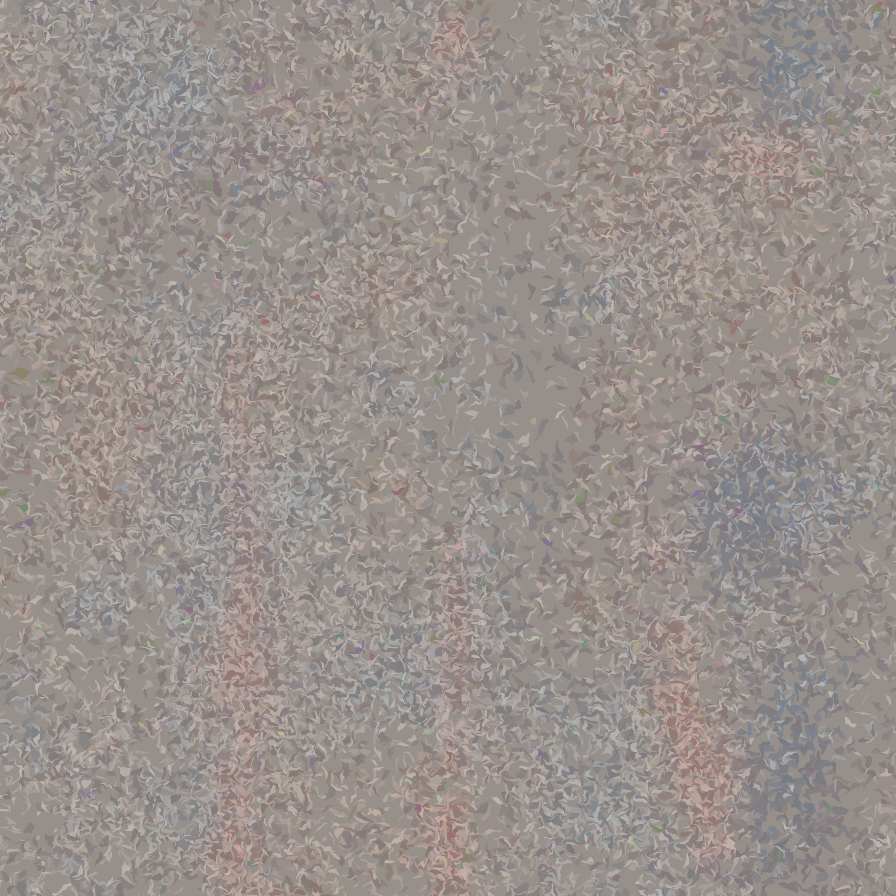
Reproduce this texture procedurally as a Shadertoy shader.

```glsl
// Weathered grey-taupe surface of jagged flat flakes, with pink streaks and slate-blue patches

float hash(vec2 p) {
    return fract(sin(dot(p, vec2(127.1, 311.7))) * 43758.5453);
}

float noise(vec2 p) {
    vec2 i = floor(p), f = fract(p);
    f = f * f * (3.0 - 2.0 * f);
    return mix(mix(hash(i), hash(i + vec2(1, 0)), f.x),
               mix(hash(i + vec2(0, 1)), hash(i + vec2(1, 1)), f.x), f.y);
}

vec2 noise2(vec2 p) {
    return vec2(noise(p), noise(p + 57.3)) - 0.5;
}

// Soft elliptical spot
float spot(vec2 p, vec2 center, vec2 radius) {
    vec2 q = (p - center) / radius;
    return exp(-dot(q, q));
}

// Local mood of the surface: dark share, light share, pinkness, blueness
vec4 region(vec2 p) {
    float clump = smoothstep(0.25, 0.75, 0.5 * noise(p * 7.0) + 0.5 * noise(p * 24.0));
    float low = 1.0 - smoothstep(0.1, 0.65, p.y);
    float x = p.x + 0.03 * (noise(p * vec2(9, 14)) - 0.5);

    // Three upright streaks, the right one leaning
    float pink = spot(vec2(x), vec2(0.27), vec2(0.04)) * (0.25 + 0.6 * low)
               + spot(vec2(x), vec2(0.505), vec2(0.035)) * (0.15 + 0.6 * low)
               + spot(vec2(x + 0.16 * p.y), vec2(0.8), vec2(0.045)) * (0.15 + 0.7 * low) * step(p.y, 0.75)
               + 0.7 * spot(p, vec2(0.51, 0.98), vec2(0.03, 0.06))
               + 0.6 * spot(p, vec2(0.86, 0.83), vec2(0.07, 0.03));
    pink *= 0.5 + clump;

    float blue = spot(p, vec2(0.84, 0.44), vec2(0.09, 0.1))
               + 0.8 * spot(p, vec2(0.89, 0.95), vec2(0.07, 0.07))
               + 0.9 * spot(p, vec2(0.88, 0.1), vec2(0.06, 0.15))
               + 0.35 * spot(p, vec2(0.2, 0.8), vec2(0.16, 0.1));
    float calm = spot(p, vec2(0.61, 0.52), vec2(0.08, 0.35))
               + spot(p, vec2(0.9, 0.12), vec2(0.1, 0.22))
               + spot(p, vec2(0.88, 0.95), vec2(0.14, 0.1));
    calm = min(calm, 1.0);

    float dark = mix(0.15, 0.5, clump) * (1.0 - 0.3 * calm) + 0.4 * blue + 0.2 * pink;
    float light = mix(0.25, 0.75, clump) * (1.0 - 0.85 * calm) * (1.0 - 0.4 * min(blue, 1.0)) + 0.35 * pink;
    return vec4(dark, light, min(pink, 1.0), min(blue, 1.0));
}

vec3 flakeColor(vec2 center, vec2 id, bool isLight, vec4 mood) {
    float h = hash(id + 3.1);
    float tone = isLight ? mix(0.045, 0.145, pow(h, 1.4)) : -mix(0.03, 0.075, h);
    float warmth = hash(id + 5.7) - 0.5 + 1.2 * (noise(center * 9.0 + 40.0) - 0.5);
    vec3 color = vec3(0.59, 0.56, 0.54) + tone;
    color += warmth * vec3(0.035, -0.015, -0.04);
    color += isLight ? vec3(0.0) : vec3(-0.005, -0.005, 0.01);
    color += mood.z * vec3(0.045, -0.02, -0.025) + mood.w * vec3(-0.045, -0.005, 0.035);
    // A few stray coloured flakes
    float accent = step(0.96, hash(id + 8.9));
    return color + accent * 0.06 * cos(6.2832 * (h * 7.0 + vec3(0.0, 0.33, 0.67)));
}

void mainImage(out vec4 fragColor, in vec2 fragCoord) {
    vec2 uv = fragCoord / iResolution.y;
    vec3 color = vec3(0.59, 0.56, 0.54);

    // Fine warping makes the flake outlines ragged
    vec2 warped = uv + 0.006 * noise2(uv * 110.0) + 0.0035 * noise2(uv * 250.0 + 9.0);

    // Stacked layers, alternating broad dark flakes and thin light curls
    for (int layer = 0; layer < 8; layer++) {
        bool isLight = layer % 2 == 1;
        float grid = (isLight ? 68.0 : 56.0) + 4.0 * float(layer);
        vec2 shift = vec2(0.37, 0.61) * float(layer);
        vec2 p = warped * grid + shift;
        float pixel = grid / iResolution.y;

        for (int k = 0; k < 9; k++) {
            vec2 cell = floor(p) + vec2(k % 3 - 1, k / 3 - 1);
            vec2 id = cell + 31.7 * float(layer);
            vec2 center = cell + 0.5 + 0.7 * (vec2(hash(id), hash(id + 1.3)) - 0.5);

            // Bent, tapered stroke at a random angle
            float angle = 6.2832 * hash(id + 2.2);
            vec2 q = mat2(cos(angle), sin(angle), -sin(angle), cos(angle)) * (p - center);
            q.y += 1.6 * (hash(id + 4.4) - 0.5) * q.x * q.x;
            float len = mix(0.4, 0.8, hash(id + 6.6));
            float width = (isLight ? 0.16 : 0.23) * mix(0.6, 1.3, hash(id + 7.7));
            float d = abs(q.y) - width * (1.0 - q.x * q.x / (len * len));
            float cover = clamp(0.5 - d / pixel, 0.0, 1.0);

            if (cover > 0.0) {
                vec2 place = (center - shift) / grid;
                vec4 mood = region(place);
                float share = isLight ? mood.y : mood.x;
                if (hash(id + 9.9) < share)
                    color = mix(color, flakeColor(place, id, isLight, mood), cover);
            }
        }
    }
    fragColor = vec4(color, 1.0);
}
```
